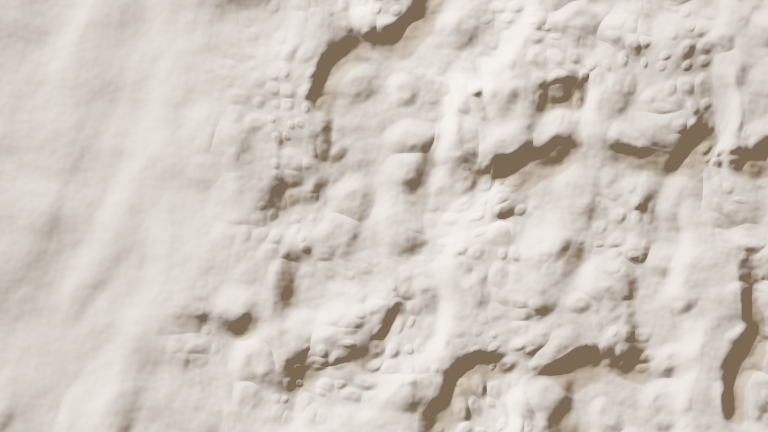
Give the GLSL for this texture, as a Shadertoy shader.

```glsl
// Soft white powder: raked drifts at the left, broken clumps and crumbs at the right.

vec2 hash2(vec2 c) {
    vec3 q = fract(c.xyx * vec3(0.1031, 0.1030, 0.0973));
    q += dot(q, q.yzx + 33.33);
    return fract((q.xx + q.yz) * q.zy);
}

float corner(vec2 cell, vec2 f, vec2 offset) {
    return dot(hash2(cell + offset) * 2.0 - 1.0, f - offset);
}

float gradientNoise(vec2 p) {
    vec2 cell = floor(p), f = fract(p);
    vec2 u = f * f * f * (f * (f * 6.0 - 15.0) + 10.0);
    float low = mix(corner(cell, f, vec2(0, 0)), corner(cell, f, vec2(1, 0)), u.x);
    float high = mix(corner(cell, f, vec2(0, 1)), corner(cell, f, vec2(1, 1)), u.x);
    return mix(low, high, u.y);
}

// Tallest of the tilted, rounded lumps scattered one per cell
float lumps(vec2 p) {
    vec2 cell = floor(p), f = fract(p);
    float tallest = 0.0;
    for (int y = -1; y <= 1; y++)
    for (int x = -1; x <= 1; x++) {
        vec2 g = vec2(x, y);
        vec2 seed = hash2(cell + g);
        vec2 tilt = hash2(cell + g + 51.0) - 0.5;
        vec2 q = f - g - 0.2 - 0.6 * seed;
        float radius = 0.28 + 0.38 * fract(seed.x * 7.3 + seed.y * 3.1);
        float dome = 1.0 - smoothstep(0.25, 1.0, length(q) / radius);
        tallest = max(tallest, radius * dome * (1.0 + dot(tilt, q) * 1.5));
    }
    return tallest;
}

// How broken the surface is, from smooth drifts (0) to clumps (1)
float roughness(vec2 p) {
    return smoothstep(0.3, 0.8, p.x + 0.3 * gradientNoise(p * 3.0 + 4.0));
}

float powderHeight(vec2 p) {
    float rough = roughness(p);
    vec2 w = p + 0.05 * vec2(gradientNoise(p * 5.0), gradientNoise(p * 5.0 + 19.0));
    w += 0.016 * (0.3 + 0.7 * rough) * vec2(gradientNoise(p * 17.0 + 3.0), gradientNoise(p * 17.0 + 41.0));

    // Raked drifts leaning to the right
    vec2 drift = vec2(dot(w, vec2(0.9, -0.43)) * 7.0, dot(w, vec2(0.43, 0.9)) * 2.0);
    float h = 0.024 * (1.0 - 0.7 * rough) * smoothstep(-0.12, 0.28, gradientNoise(drift));

    // Broken shelves with steep sides
    float shelf = gradientNoise(w * 2.9 + 8.0) + 0.5 * gradientNoise(w * 6.3 + 2.0);
    h += 0.06 * rough * smoothstep(-0.13, 0.13, shelf) + 0.05 * shelf;

    // Large scoop under the central block
    float scoop = length((w - vec2(1.05, 0.58)) / vec2(0.11, 0.14));
    h -= 0.045 * (1.0 - smoothstep(0.35, 1.0, scoop));

    // Clumps and patches of crumbs
    float patches = rough * smoothstep(-0.2, 0.25, gradientNoise(p * 4.0 + 7.0));
    h += rough * 0.045 * lumps(w * 8.0 + 3.0);
    h += patches * 0.017 * lumps(w * 23.0);

    // Fine grain
    float grain = 0.012 * gradientNoise(w * 14.0) + 0.0045 * gradientNoise(p * 32.0);
    grain += 0.0017 * gradientNoise(p * 68.0);
    return h + grain * (0.5 + 0.4 * rough);
}

void mainImage(out vec4 fragColor, in vec2 fragCoord) {
    vec2 p = fragCoord / iResolution.y;
    vec2 toLight = normalize(vec2(-0.6, 0.8));
    float rough = roughness(p);

    // Slope toward the light, read more softly over the drifts
    float reach = mix(0.007, 0.0045, rough);
    float h = powderHeight(p);
    float slope = (h - powderHeight(p + toLight * reach)) / reach;

    // Soft cast shadow
    float blocked = 0.0;
    for (int i = 1; i <= 6; i++) {
        float d = 0.012 * float(i);
        blocked = max(blocked, powderHeight(p + toLight * d) - h - d * 0.5);
    }
    float shadow = smoothstep(0.0, 0.025, blocked);

    // Bright faces saturate, faces turned away fall off quickly
    float tone = 1.0 - 0.25 * exp(-1.4 * max(slope, -1.1));
    tone -= 0.16 * shadow;
    tone += 0.07 * gradientNoise(p * 1.7 + 5.0) - 0.07 * smoothstep(1.3, 1.8, p.x);
    tone = clamp(tone, -0.05, 1.0);

    vec3 color = mix(vec3(0.50, 0.44, 0.38), vec3(0.96, 0.945, 0.93), tone);
    // Warm light bounced inside the crevices
    color += vec3(0.015, 0.0, -0.025) * shadow * rough;
    fragColor = vec4(color, 1.0);
}
```
